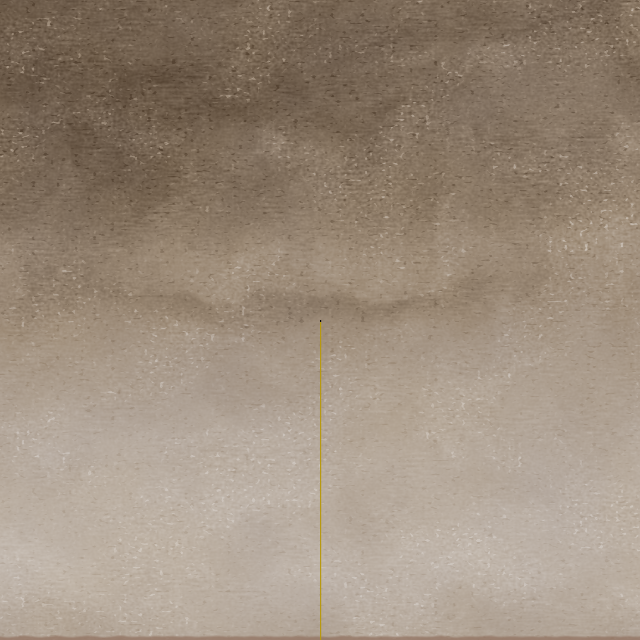
Give the GLSL for this texture, as a WebGL 1 fragment shader.

```glsl
precision highp float;
uniform vec2 u_resolution;

vec2 gradientAt(vec2 cell) {
  vec3 q = fract(vec3(cell.xyx) * vec3(0.1031, 0.1030, 0.0973));
  q += dot(q, q.yzx + 33.33);
  float angle = 6.2832 * fract((q.x + q.y) * q.z);
  return vec2(cos(angle), sin(angle));
}

float noise(vec2 p) {
  vec2 i = floor(p), f = p - i;
  vec2 w = f * f * f * (f * (f * 6.0 - 15.0) + 10.0);
  vec2 e = vec2(1.0, 0.0);
  float low = mix(dot(gradientAt(i), f), dot(gradientAt(i + e), f - e), w.x);
  float high = mix(dot(gradientAt(i + e.yx), f - e.yx),
                   dot(gradientAt(i + 1.0), f - 1.0), w.x);
  return 1.4 * mix(low, high, w.y);
}

float fbm(vec2 p) {
  float sum = 0.0, amp = 0.52;
  for (int i = 0; i < 6; i++) {
    sum += amp * noise(p);
    p = mat2(1.7, 1.1, -1.1, 1.7) * p + 7.3;
    amp *= 0.58;
  }
  return sum;
}

vec3 plasterRamp(float t) {
  vec3 umber = vec3(0.40, 0.33, 0.26);
  vec3 ochre = vec3(0.61, 0.54, 0.465);
  vec3 chalk = vec3(0.765, 0.725, 0.685);
  return t < 0.5 ? mix(umber, ochre, t * 2.0) : mix(ochre, chalk, t * 2.0 - 1.0);
}

void main() {
  vec2 uv = gl_FragCoord.xy / u_resolution;
  float upper = smoothstep(0.3, 0.75, uv.y);

  // Vertical fade, lighter towards the upper right
  float tone = mix(0.92, 0.15, smoothstep(0.1, 0.97, uv.y));
  tone += 0.24 * (uv.x - 0.45) * upper;
  tone -= 0.10 * smoothstep(0.14, 0.0, uv.y);

  // Cloudy stains with ragged edges, sloping up to the right
  vec2 warp = vec2(fbm(uv * 3.0 + 4.0), fbm(uv * 3.0 + 19.0));
  vec2 slope = vec2(uv.x, uv.y - 0.25 * uv.x * upper);
  float clouds = fbm(slope * vec2(2.8, 5.0) + 0.6 * warp + 11.0);
  float blotches = fbm(slope * vec2(8.0, 12.0) + warp + 71.0);
  tone += clouds * mix(0.13, 0.24, upper) + blotches * mix(0.07, 0.15, upper);

  // Pale worn band above a dark smear with a crisp upper edge
  float bandY = uv.y + 0.06 * warp.y + 0.02 * blotches;
  float pale = exp(-pow((bandY - 0.61) / 0.04, 2.0));
  float smear = smoothstep(0.49, 0.54, bandY) * smoothstep(0.565, 0.55, bandY);
  tone += 0.10 * pale;
  tone -= 0.13 * smear * smoothstep(0.1, 0.35, uv.x) * smoothstep(0.95, 0.6, uv.x);

  // Fine grain and horizontal threads, broken up by patches of wear
  float worn = smoothstep(-0.15, 0.3, fbm(slope * vec2(6.0, 9.0) + warp + 31.0));
  float grain = noise(uv * vec2(205.0, 245.0)) + 0.7 * noise(uv * vec2(110.0, 150.0) + 5.0);
  float threads = noise(uv * vec2(45.0, 245.0) + 3.0);
  float threadMask = smoothstep(-0.3, 0.4, noise(uv * vec2(9.0, 16.0) + 53.0));
  float wear = mix(0.55, 1.0, upper);
  tone += wear * (0.07 + 0.07 * worn) * grain;
  tone += wear * (0.03 + 0.09 * threadMask) * threads;

  // Sparse light flecks and dark pits
  float scatter = 0.25 * noise(uv * 45.0 + 29.0);
  float fleck = smoothstep(0.38, 0.72, noise(uv * vec2(125.0, 190.0) + 47.0) + scatter);
  float pit = smoothstep(0.40, 0.75, noise(uv * vec2(105.0, 230.0) + 83.0) + scatter);
  tone += wear * (0.06 * (worn - 0.5) + (0.10 + 0.30 * worn) * fleck - 0.22 * pit);

  vec3 color = plasterRamp(clamp(tone, -0.15, 1.12));
  color += vec3(0.012, 0.006, -0.012) * fbm(uv * 4.0 + 61.0);

  // Reddish strip along the bottom edge
  float strip = smoothstep(0.008, 0.003, uv.y + 0.002 * noise(uv * vec2(40.0, 9.0)));
  color = mix(color, vec3(0.57, 0.45, 0.38), 0.75 * strip);

  // Thin ochre line from the centre down, with a dark tip
  float px = 0.5 / u_resolution.y;
  float line = smoothstep(0.001 + px, 0.001 - px, abs(uv.x - 0.501));
  float below = smoothstep(0.5 + px, 0.5 - px, uv.y);
  float tip = smoothstep(0.497 - px, 0.497 + px, uv.y);
  color = mix(color, mix(vec3(0.72, 0.60, 0.06), vec3(0.03), tip), line * below);

  gl_FragColor = vec4(color, 1.0);
}
```
